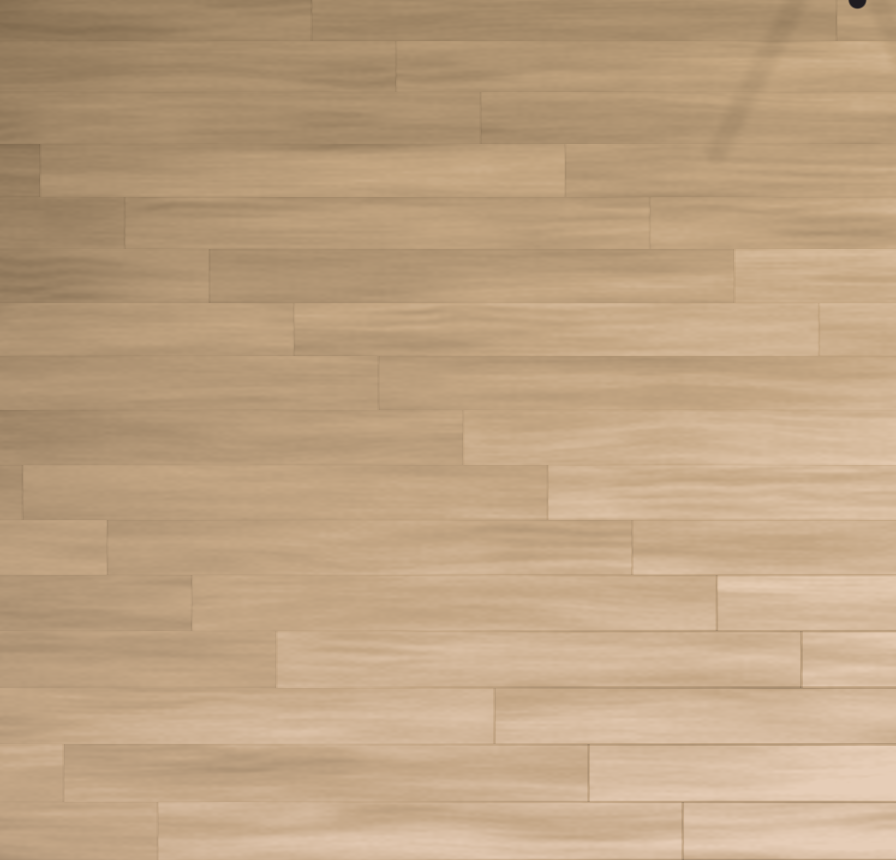
Give the GLSL for this texture, as a WebGL 2 fragment shader.

```glsl
#version 300 es
precision highp float;
// Pale oak plank floor: nearly sixteen rows, slightly compressed with distance,
// with butt joints stepping sideways by a fixed amount from row to row.
// Stretched value noise makes the grain; a broad gradient lights it from the lower right.

#define ROW_RATE 14.75       // rows over the height
#define ROW_SQUEEZE 1.05     // extra rows gained by perspective
#define PLANK_LENGTH 0.586   // fraction of the width
#define JOINT_STEP 0.0944    // sideways shift per row
#define SEAM_WIDTH 0.0011    // half width, fraction of the canvas
#define GRAIN_DEPTH 0.62
#define PLANK_VARIATION 0.13
#define FIGURE_DEPTH 0.16

uniform vec2 u_resolution;
out vec4 fragColor;

const vec3 DARK_OAK = vec3(0.55, 0.46, 0.36);
const vec3 MID_OAK = vec3(0.77, 0.655, 0.53);
const vec3 PALE_OAK = vec3(0.885, 0.785, 0.695);
const vec3 BLACK_FOOT = vec3(0.12, 0.11, 0.13);

float hash(vec2 p) {
    return fract(sin(dot(p, vec2(127.1, 311.7))) * 43758.5453);
}

float noise(vec2 p) {
    vec2 i = floor(p), f = fract(p);
    f = f * f * (3.0 - 2.0 * f);
    return mix(mix(hash(i), hash(i + vec2(1, 0)), f.x),
               mix(hash(i + vec2(0, 1)), hash(i + vec2(1, 1)), f.x), f.y);
}

float segmentDistance(vec2 p, vec2 a, vec2 b) {
    vec2 d = b - a;
    return length(p - a - d * clamp(dot(p - a, d) / dot(d, d), 0.0, 1.0));
}

// Position of one butt joint in a row; the three nearest rows start a new run.
float jointStart(float row) {
    return row < 2.5 ? 0.762 - 0.105 * row : 0.8945 - JOINT_STEP * (row - 3.0);
}

// Long streaks at four scales, centred on zero.
float streaks(vec2 q) {
    q.y += 0.22 * (noise(q * vec2(5.0, 1.3)) - 0.5);
    float sum = 0.0, weight = 0.38;
    vec2 scale = vec2(2.6, 2.3);
    for (int i = 0; i < 4; i++) {
        sum += weight * (noise(q * scale + float(i) * 17.3) - 0.5);
        scale *= vec2(2.1, 1.95);
        weight *= 0.68;
    }
    return sum;
}

// Wavy arched figure that shows only in scattered patches.
float figure(vec2 q) {
    float patchMask = smoothstep(0.62, 0.9, noise(q * vec2(5.0, 1.6) + 41.0));
    float bend = noise(q * vec2(18.0, 2.0)) * 5.0;
    return patchMask * (0.6 + 0.4 * sin(q.y * 26.0 + bend));
}

// Coverage of a thin line at distance d, smoothed over one pixel.
float lineMask(float d, float pixel) {
    return 1.0 - smoothstep(SEAM_WIDTH - pixel * 0.5, SEAM_WIDTH + pixel, d);
}

vec3 oakColour(float tone) {
    vec3 lower = mix(DARK_OAK, MID_OAK, clamp(tone / 0.66, -0.3, 1.0));
    return mix(lower, PALE_OAK, clamp((tone - 0.66) / 0.34, 0.0, 1.15));
}

void main() {
    vec2 uv = gl_FragCoord.xy / u_resolution;
    vec2 p = gl_FragCoord.xy / u_resolution.x;
    vec2 pixel = 1.0 / u_resolution;

    // Plank layout
    float rowPos = ROW_RATE * uv.y + ROW_SQUEEZE * uv.y * uv.y;
    float row = floor(rowPos);
    float rowSlope = ROW_RATE + 2.0 * ROW_SQUEEZE * uv.y;
    float along = (uv.x - jointStart(row)) / PLANK_LENGTH;
    vec2 plank = vec2(floor(along), row);
    float seamDist = abs(rowPos - floor(rowPos + 0.5)) / rowSlope;
    float jointDist = abs(along - floor(along + 0.5)) * PLANK_LENGTH;

    // Light over the floor
    float tone = mix(mix(0.66, 0.94, uv.x), mix(0.13, 0.54, uv.x), pow(uv.y, 1.5));
    tone -= 0.12 * (1.0 - smoothstep(0.0, 0.22, uv.x)) * uv.y;

    // Wood
    float seed = hash(plank + 3.7);
    vec2 grainPos = vec2(uv.x + seed * 37.0, rowPos + seed * 53.0);
    tone += PLANK_VARIATION * (hash(plank + 9.2) - 0.5);
    tone += GRAIN_DEPTH * streaks(grainPos);
    tone -= FIGURE_DEPTH * figure(grainPos);
    tone += 0.05 * (noise(uv * vec2(150.0, 300.0)) - 0.5);

    // Seams, clearest where the light grazes them
    float grazing = smoothstep(0.3, 0.95, uv.x) * (1.0 - smoothstep(0.12, 0.5, uv.y));
    tone -= (0.05 + 0.38 * grazing) * lineMask(seamDist, pixel.y);
    tone -= (0.09 + 0.26 * grazing) * lineMask(jointDist, pixel.x);

    // Soft shadows of a stand beyond the upper edge
    float legs = min(segmentDistance(p, vec2(0.895, 0.97), vec2(0.8, 0.79)),
                     segmentDistance(p, vec2(0.975, 0.97), vec2(1.01, 0.89)));
    tone -= 0.13 * (1.0 - smoothstep(0.003, 0.02, legs));

    // Warmer wood away from the light, then the dark foot
    vec3 colour = oakColour(tone) * mix(vec3(1.0), vec3(1.0, 0.995, 0.95), uv.y);
    float foot = segmentDistance(p, vec2(0.954, 0.98), vec2(0.957, 0.96)) - 0.0095;
    colour = mix(BLACK_FOOT, colour, smoothstep(-pixel.x, pixel.x * 1.5, foot));
    fragColor = vec4(colour, 1.0);
}
```
